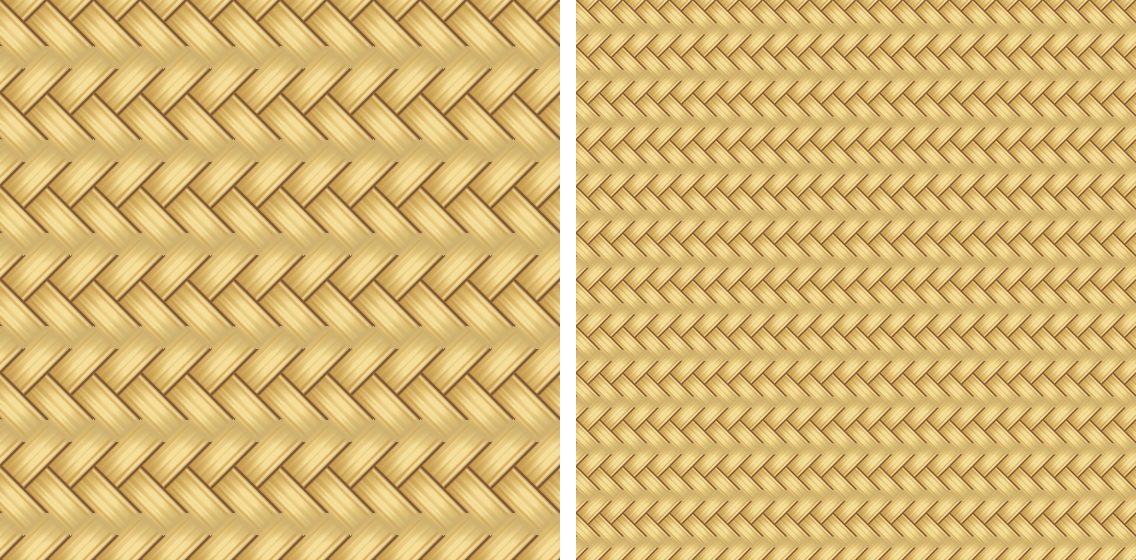
Left: one tile. Right: repeated 2 by 2.
Write a WebGL 2 fragment shader that draws this pattern.

```glsl
#version 300 es
precision highp float;
// Golden straw matting: flat 1x2 splints woven as a diagonal herringbone.
// Canvas space is turned 45 degrees into unit cells; each cell's diagonal index
// selects its splint, which gets lengthwise grain, a sheen and brown gaps.

uniform vec2 u_resolution;
out vec4 fragColor;

float hash(float n) {
    n = fract(n * 0.1031);
    n *= n + 33.33;
    return fract(n * (n + n));
}

float noise(float x) {
    float cell = floor(x);
    return mix(hash(cell), hash(cell + 1.0), smoothstep(0.0, 1.0, x - cell));
}

// Soft line of the given half width, centred on a position across the splint.
float streak(float across, float centre, float halfWidth) {
    return 1.0 - smoothstep(0.0, halfWidth, abs(across - centre));
}

// along: 0 to 2 from the tucked end to the open end; across: 0 to 1.
vec3 splint(float along, float across, float seed) {
    float fine = noise(across * 15.0 + seed);
    float broad = noise(across * 6.0 + seed + 40.0);
    float grain = 0.6 * fine + 0.4 * broad;

    // Sheen over the middle, falling off toward both ends and the low edge
    float sheen = smoothstep(-0.2, 0.9, along) * (1.0 - smoothstep(1.15, 2.05, along));
    sheen *= 0.7 + 0.3 * smoothstep(0.0, 0.3, across);
    float light = clamp(sheen * 0.95 + (grain - 0.5) * 0.75, 0.0, 1.0);

    vec3 shade = mix(vec3(0.78, 0.62, 0.32), vec3(0.82, 0.71, 0.45),
                     smoothstep(0.1, 1.7, along + grain - 0.5));
    vec3 straw = mix(vec3(0.92, 0.79, 0.47), vec3(0.96, 0.87, 0.60), light * light);
    vec3 color = mix(shade, straw, light);

    // Amber veins, then a pale ridge beside the gap
    float vein = streak(across, 0.80, 0.07) + 0.6 * streak(across, 0.17, 0.06);
    color = mix(color, vec3(0.80, 0.60, 0.28), 0.6 * vein);
    color = mix(color, vec3(0.95, 0.87, 0.64), 0.8 * streak(across, 0.90, 0.06));

    // Shared tan where one splint slides under another
    float tuck = max(smoothstep(1.8, 2.0, along),
                     smoothstep(0.9, 1.2, along) * (1.0 - smoothstep(0.0, 0.1, across)));
    return mix(color, vec3(0.81, 0.69, 0.43), 0.8 * tuck);
}

void main() {
    // Twelve repeats across, six down
    vec2 p = gl_FragCoord.xy / u_resolution * 12.0 - vec2(0.008, 0.02);
    vec2 turned = vec2(p.x - p.y, p.x + p.y);
    vec2 cell = floor(turned);
    vec2 f = turned - cell;

    // Indices 0 and 1 form falling splints; 3 and 2 form rising ones
    float index = mod(cell.x - cell.y - 1.0, 4.0);
    bool falling = index < 1.5;
    float along = falling ? index + f.x : 3.0 - index + f.y;
    float across = falling ? f.y : f.x;
    vec3 color = splint(along, across, falling ? 3.0 : 71.0);

    // Gaps: the far side, the tucked end and half of the near side
    float nearGap = length(vec2(max(along - 1.0, 0.0), across));
    float gap = min(min(1.0 - across, along), nearGap);
    float aa = 12.0 / min(u_resolution.x, u_resolution.y);
    color = mix(color, vec3(0.66, 0.50, 0.28), 0.4 * (1.0 - smoothstep(0.03, 0.11, gap)));
    float line = 1.0 - smoothstep(0.036 - aa, 0.036 + aa, gap);
    color = mix(color, vec3(0.50, 0.34, 0.20), line);

    fragColor = vec4(color, 1.0);
}
```
